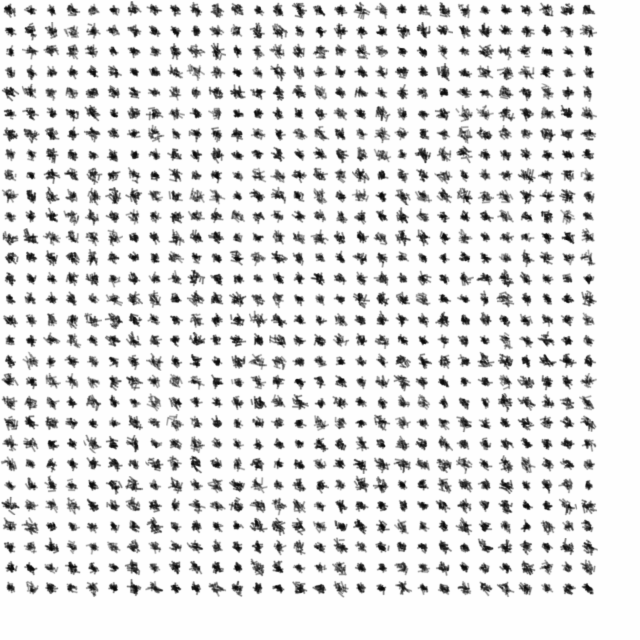
Write a Shadertoy shader that draws this pattern.

```glsl
// Grid of soft ink smudges, each built from short random diagonal strokes

const float CELLS = 31.0;       // grid pitches across the canvas
const float FILLED = 29.0;      // inked columns and rows, from the top left
const int STROKES = 20;         // strokes per smudge
const float STROKE_WIDTH = 0.047;
const float STROKE_LENGTH = 0.2;
const vec2 SPREAD = vec2(0.32, 0.235); // along and across the diagonal
const vec3 PAPER = vec3(0.995);
const vec3 INK = vec3(0.03);

float hash(vec2 p) {
    return fract(sin(dot(p, vec2(127.1, 311.7))) * 43758.5453);
}

vec2 hash2(vec2 p) {
    return vec2(hash(p), hash(p + vec2(37.3, 91.7)));
}

float segmentDistance(vec2 p, vec2 center, vec2 halfSpan) {
    vec2 q = p - center;
    float t = clamp(dot(q, halfSpan) / dot(halfSpan, halfSpan), -1.0, 1.0);
    return length(q - halfSpan * t);
}

// Ink density of one soft-edged stroke
float stroke(vec2 p, vec2 center, vec2 halfSpan, float width) {
    float d = segmentDistance(p, center, halfSpan) / width;
    return exp(-d * d);
}

// Sum of strokes gathered around the cell center; p.y points down
float smudge(vec2 p, vec2 cell) {
    float size = mix(0.68, 1.22, hash(cell + 5.3));
    float load = mix(0.38, 0.68, hash(cell + 17.9));
    vec2 along = vec2(0.7071, 0.7071);
    vec2 across = vec2(-0.7071, 0.7071);
    float density = 0.0;
    for (int i = 0; i < STROKES; i++) {
        vec2 seed = cell + float(i) * vec2(1.73, 2.39) + 41.0;
        vec2 scatter = (hash2(seed) + hash2(seed + 7.1) - 1.0) * SPREAD * size;
        vec2 center = along * scatter.x + across * scatter.y;
        vec2 variation = hash2(seed + 13.7);
        float angle = 0.7854 + (variation.x - 0.5) * 2.4;
        float halfLength = 0.5 * STROKE_LENGTH * size * mix(0.5, 1.5, variation.y);
        vec2 halfSpan = halfLength * vec2(cos(angle), sin(angle));
        density += stroke(p, center, halfSpan, STROKE_WIDTH);
    }
    // Fade out before the cell border
    float border = max(abs(p.x), abs(p.y));
    return density * load * (1.0 - smoothstep(0.4, 0.5, border));
}

void mainImage(out vec4 fragColor, in vec2 fragCoord) {
    vec2 uv = fragCoord / iResolution.xy;
    vec2 grid = vec2(uv.x, 1.0 - uv.y) * CELLS;
    vec2 cell = floor(grid);

    // Leave the right and bottom margins blank
    float inside = step(max(cell.x, cell.y), FILLED - 0.5);
    float density = smudge(fract(grid) - 0.5, cell) * inside;

    vec3 color = mix(INK, PAPER, exp(-density));
    fragColor = vec4(color, 1.0);
}
```
